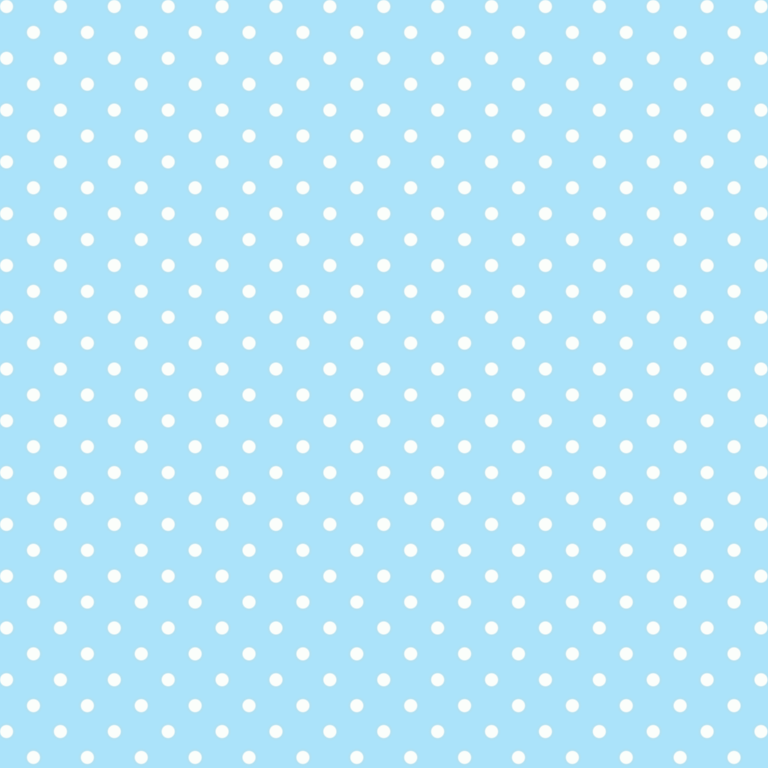
This pattern is drawn by a three.js fragment shader. Its source:

```glsl
varying vec2 vUv;

#define PITCH vec2(0.07017, 0.06743)
#define FIRST_DOT vec2(0.0085, 0.9915)
#define DOT_RADIUS 0.0085
#define EDGE_SOFTNESS 0.0014
#define HALO_WIDTH 0.0028
#define SKY vec3(0.67, 0.89, 0.98)
#define HALO vec3(0.69, 0.88, 0.95)
#define DOT_WHITE vec3(0.985, 0.995, 0.985)

// Distance to the nearest centre of a rectangular grid through the origin
float gridDistance(vec2 p) {
  vec2 cell = fract(p / PITCH + 0.5) - 0.5;
  return length(cell * PITCH);
}

// Positive outside the dot, negative inside
float dotDistance(vec2 p) {
  float mainRows = gridDistance(p);
  float shiftedRows = gridDistance(p - 0.5 * PITCH);
  return min(mainRows, shiftedRows) - DOT_RADIUS;
}

void main() {
  float d = dotDistance(vUv - FIRST_DOT);

  // Faint grey-blue rim around each dot
  float halo = 1.0 - smoothstep(HALO_WIDTH - EDGE_SOFTNESS, HALO_WIDTH + EDGE_SOFTNESS, d);
  vec3 color = mix(SKY, HALO, halo);

  // White dot with a soft edge
  float disc = 1.0 - smoothstep(-EDGE_SOFTNESS, EDGE_SOFTNESS, d);
  color = mix(color, DOT_WHITE, disc);

  gl_FragColor = vec4(color, 1.0);
}
```
